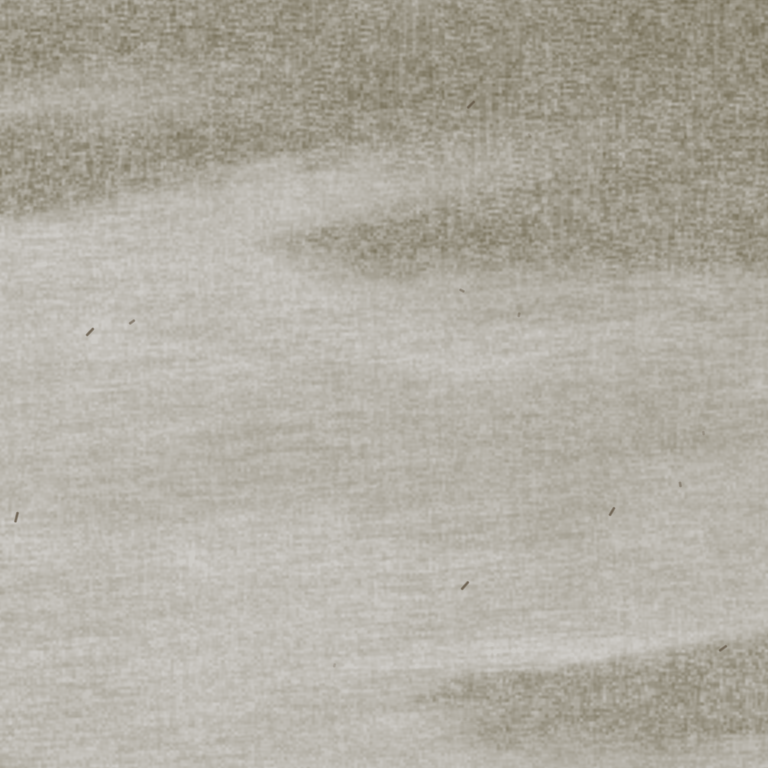
Give the GLSL for this texture, as a WebGL 1 fragment shader.

```glsl
precision highp float;
// Pale wash brushed in slanting strokes over coarse grey-beige canvas.

uniform vec2 u_resolution;

const vec3 LINEN = vec3(0.550, 0.526, 0.453);   // bare cloth
const vec3 WASH = vec3(0.765, 0.753, 0.727);    // thick pale paint
const vec3 SPECK = vec3(0.38, 0.33, 0.26);
const float THREADS = 250.0;                    // threads across the canvas
const float BARE_GRAIN = 1.12;                  // weave contrast on cloth
const float WASH_GRAIN = 0.48;                  // weave contrast under paint
const float SCRATCHES = 0.30;
const float MOTTLE = 0.30;
const float STREAKS = 0.22;                     // dry brush unevenness
const int SPECKS = 13;

float hash(vec2 p) {
  return fract(sin(dot(p, vec2(127.1, 311.7))) * 43758.545);
}

float noise(vec2 p) {
  vec2 i = floor(p), f = fract(p);
  f = f * f * (3.0 - 2.0 * f);
  return mix(mix(hash(i), hash(i + vec2(1.0, 0.0)), f.x),
             mix(hash(i + vec2(0.0, 1.0)), hash(i + vec2(1.0, 1.0)), f.x), f.y);
}

// Layered noise centred on zero.
float fbm(vec2 p) {
  float sum = 0.0, amp = 0.5;
  for (int i = 0; i < 5; i++) {
    sum += amp * (noise(p) - 0.5);
    p = mat2(1.6, 1.2, -1.2, 1.6) * p + 17.3;
    amp *= 0.5;
  }
  return sum;
}

// Soft slanted brush stroke: 1 along its axis, fading at sides and ends.
float stroke(vec2 p, vec2 centre, float slope, vec2 halfSize) {
  vec2 d = p - centre;
  d.y -= slope * d.x;
  d /= halfSize;
  return exp(-d.y * d.y * (0.4 + d.y * d.y)) * (1.0 - smoothstep(0.4, 1.1, abs(d.x)));
}

// Amount of paint, 0 for bare cloth to 1 for thick wash.
float washAmount(vec2 uv) {
  float drift = uv.y - 0.12 * uv.x;
  vec2 p = uv;
  p.y += 0.045 * fbm(vec2(uv.x * 5.0, drift * 18.0)) + 0.028 * fbm(uv * 32.0);
  p.x += 0.22 * fbm(vec2(uv.x * 3.0, drift * 40.0) + 5.0);

  // Painted lower field, thinner towards the right.
  float paint = 0.94 - 0.14 * smoothstep(0.15, 1.0, uv.x);
  paint -= 0.15 * stroke(p, vec2(0.55, 0.43), 0.06, vec2(0.60, 0.11));
  paint += 0.15 * stroke(p, vec2(0.68, 0.545), 0.08, vec2(0.25, 0.024));
  paint += 0.14 * stroke(p, vec2(0.72, 0.155), 0.09, vec2(0.42, 0.020));
  paint -= 0.14 * stroke(p, vec2(0.95, 0.61), 0.10, vec2(0.45, 0.035));

  // Bare cloth along the top and in a lower wedge.
  float edge = mix(0.715, 0.655, smoothstep(0.20, 0.60, p.x));
  float bare = smoothstep(edge - 0.035, edge + 0.025, p.y);
  float wedgeTop = 0.10 + 0.16 * (p.x - 0.55);
  float wedge = smoothstep(0.50, 0.66, p.x)
              * (1.0 - smoothstep(wedgeTop - 0.025, wedgeTop + 0.015, p.y))
              * smoothstep(0.0, 0.065, p.y);
  float cloth = 0.29 - 0.20 * smoothstep(0.5, 1.1, uv.x) * smoothstep(0.65, 1.0, uv.y);
  paint = mix(paint, cloth, bare);
  paint = mix(paint, 0.42, wedge);

  // Pale strokes drawn over the bare top.
  float sweep = stroke(p, vec2(0.18, 0.712), 0.16, vec2(0.62, 0.046));
  float dab = stroke(p, vec2(0.0, 0.855), 0.12, vec2(0.36, 0.048));
  float veil = stroke(p, vec2(0.85, 0.74), 0.05, vec2(0.36, 0.035));
  paint = mix(paint, 0.96 - 0.25 * smoothstep(0.3, 0.7, uv.x), 0.92 * sweep);
  paint = mix(paint, 0.74, 0.80 * dab);
  paint = mix(paint, 0.52, 0.40 * veil);
  return paint + STREAKS * fbm(vec2(uv.x * 4.0, drift * 48.0) + 31.0);
}

// Irregular crossed threads, centred on zero.
float weave(vec2 uv) {
  vec2 q = uv * THREADS + 1.5 * vec2(fbm(uv * 25.0), fbm(uv * 25.0 + 9.0));
  float weft = noise(q * vec2(0.32, 1.0)) - 0.5;
  float warp = noise(q * vec2(1.0, 0.32) + 41.0) - 0.5;
  float knots = noise(q * 0.95 + 83.0) - 0.5;
  return 0.38 * weft + 0.28 * warp + 0.58 * knots;
}

// Coverage of scattered short fibres.
float fibres(vec2 uv) {
  float soft = 0.0014, cover = 0.0;
  for (int i = 0; i < SPECKS; i++) {
    float id = float(i) + 1.0;
    vec2 d = uv - vec2(hash(vec2(id, 1.7)), 0.95 * hash(vec2(id, 5.3)));
    float angle = 1.57 + 2.2 * (hash(vec2(id, 8.1)) - 0.5);
    float size = hash(vec2(id, 3.9));
    vec2 axis = vec2(cos(angle), sin(angle));
    float reach = mix(0.001, 0.006, size * size);
    float dist = length(d - axis * clamp(dot(d, axis), -reach, reach));
    float ink = 1.0 - smoothstep(0.0016 - soft, 0.0016 + soft, dist);
    cover = max(cover, ink * mix(0.25, 0.85, size));
  }
  return cover;
}

void main() {
  vec2 uv = gl_FragCoord.xy / u_resolution;
  float paint = washAmount(uv);
  float covered = smoothstep(0.25, 0.80, paint);
  float tone = paint + MOTTLE * fbm(uv * vec2(8.0, 16.0) + 3.0);
  tone += weave(uv) * mix(BARE_GRAIN, WASH_GRAIN, covered);
  float hairs = noise(vec2(uv.x * 20.0, (uv.y - 0.05 * uv.x) * 210.0)) - 0.5;
  tone += SCRATCHES * hairs * covered * noise(uv * 7.0 + 60.0);
  vec3 colour = mix(LINEN, WASH, clamp(tone, -0.5, 1.2));
  gl_FragColor = vec4(mix(colour, SPECK, fibres(uv)), 1.0);
}
```
